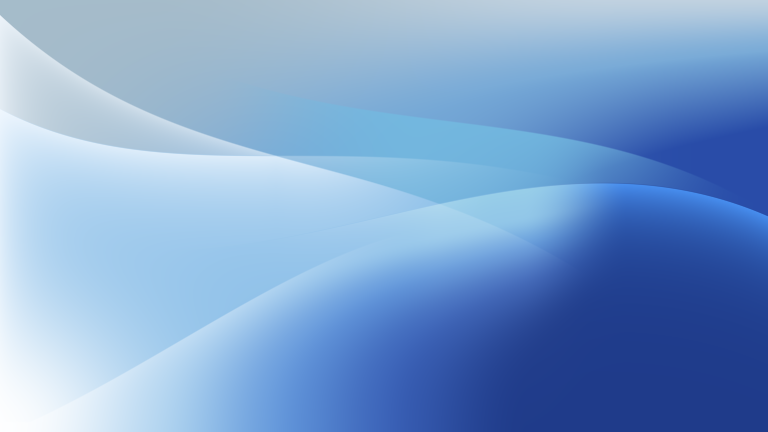
This background is drawn by a Shadertoy shader. Its source:

```glsl
const vec3 GREY_SKY  = vec3(0.66, 0.74, 0.79);
const vec3 PALE_SKY  = vec3(0.77, 0.83, 0.88);
const vec3 MID_SKY   = vec3(0.46, 0.66, 0.84);
const vec3 DEEP_SKY  = vec3(0.16, 0.30, 0.66);
const vec3 CYAN      = vec3(0.45, 0.73, 0.88);
const vec3 PALE_CYAN = vec3(0.62, 0.84, 0.91);
const vec3 AZURE     = vec3(0.28, 0.56, 0.94);
const vec3 LIGHT     = vec3(0.55, 0.75, 0.91);
const vec3 BLUE      = vec3(0.36, 0.57, 0.85);
const vec3 ROYAL     = vec3(0.22, 0.37, 0.71);
const vec3 NAVY      = vec3(0.12, 0.23, 0.54);
const vec3 WHITE     = vec3(0.96, 0.98, 1.00);
const float GLOW_REACH = 0.12;   // depth of the light under the main folds
const float RIM_REACH  = 0.09;   // depth of the light under the right crest

// Smooth curve through five evenly spaced heights, by forward differences
float curve(float x, float start, float end, float h0, vec4 h) {
    float t = 4.0 * clamp((x - start) / (end - start), 0.0, 1.0);
    vec4 d1 = h - vec4(h0, h.xyz);
    vec3 d2 = d1.yzw - d1.xyz;
    vec2 d3 = d2.yz - d2.xy;
    float d4 = d3.y - d3.x;
    return h0 + t * (d1.x + (t - 1.0) / 2.0 * (d2.x
         + (t - 2.0) / 3.0 * (d3.x + (t - 3.0) / 4.0 * d4)));
}

// Antialiased coverage of the area under a curve
float cover(float depth) {
    float pixel = 1.0 / iResolution.y;
    return smoothstep(-pixel, pixel, depth);
}

// Light that starts at a curve and fades below it
float glow(float depth, float reach) {
    return cover(depth) * exp(-max(depth, 0.0) / reach);
}

float fadeOut(float a, float b, float x) {
    return 1.0 - smoothstep(a, b, x);
}

vec3 skyColor(vec2 p) {
    float fall = (1.0 - p.y) * 8.5 * pow(p.x, 1.2);
    vec3 top = mix(GREY_SKY, PALE_SKY, smoothstep(0.2, 0.8, p.x));
    vec3 sky = mix(top, MID_SKY, smoothstep(-0.2, 1.2, fall));
    float deep = clamp((fall - 1.0) / 1.5, 0.0, 1.0);
    return mix(sky, DEEP_SKY, deep * smoothstep(0.45, 0.9, p.x));
}

vec3 seaColor(vec2 p) {
    float q = 7.0 * p.x - 1.6 - 27.0 * p.y * p.y * p.y;
    vec3 sea = mix(LIGHT, BLUE, smoothstep(-0.2, 1.2, q));
    sea = mix(sea, ROYAL, smoothstep(0.8, 2.2, q));
    return mix(sea, NAVY, smoothstep(1.8, 3.2, q));
}

void mainImage(out vec4 fragColor, in vec2 fragCoord) {
    vec2 p = fragCoord / iResolution.xy;
    float x = p.x;

    // Depth below each fold
    float sweep = curve(x, 0.0, 0.781, 0.965, vec4(0.738, 0.624, 0.519, 0.343)) - p.y;
    float arch  = curve(x, 0.0, 0.781, 0.748, vec4(0.650, 0.639, 0.626, 0.565)) - p.y;
    float veil  = curve(x, 0.26, 1.0, 0.843, vec4(0.755, 0.709, 0.648, 0.507)) - p.y;
    float crest = curve(x, 0.193, 1.0, 0.421, vec4(0.458, 0.537, 0.576, 0.500)) - p.y;
    float swell = curve(x, 0.039, 0.56, 0.023, vec4(0.144, 0.278, 0.398, 0.472)) - p.y;

    // Sky and its cyan veil
    vec3 color = skyColor(p);
    float veilFade = smoothstep(0.27, 0.55, x) * fadeOut(0.68, 0.98, x);
    float veilReach = mix(1.2, 0.16, smoothstep(0.6, 0.8, x));
    color = mix(color, CYAN, 0.85 * veilFade * glow(veil, veilReach));

    // Thin light wedges between the upper folds
    color = mix(color, WHITE, 0.30 * glow(arch, 0.08) * fadeOut(0.4, 0.76, x));
    float wedge = 0.15 * cover(sweep) + 0.45 * glow(sweep, 0.045);
    color = mix(color, WHITE, wedge * fadeOut(0.45, 0.6, x));

    // Pale body under both folds
    float inner = min(sweep, arch);
    vec3 sea = seaColor(p);
    vec3 body = mix(sea, WHITE, 0.78 * glow(inner, GLOW_REACH) * fadeOut(0.33, 0.62, x));
    color = mix(color, body, cover(inner));

    // Deep water under the crest, with a rim that turns from cyan to azure
    float right = smoothstep(0.68, 0.82, x);
    vec3 deep = mix(sea, mix(NAVY, AZURE, glow(crest, RIM_REACH)), right);
    float rim = smoothstep(0.45, 0.62, x) * (1.0 - right);
    deep = mix(deep, PALE_CYAN, 0.65 * rim * glow(crest, 0.10));
    float haze = smoothstep(0.2, 0.5, x) * fadeOut(0.5, 0.65, x);
    deep = mix(deep, WHITE, 0.25 * haze * glow(crest, 0.08));
    deep = mix(deep, WHITE, 0.16 * glow(sweep, 0.12) * smoothstep(0.5, 0.58, x) * fadeOut(0.6, 0.77, x));
    color = mix(color, deep, cover(crest) * smoothstep(0.2, 0.5, x));

    // Lower swell
    color = mix(color, WHITE, 0.42 * glow(swell, 0.10) * fadeOut(0.25, 0.55, x));

    // Light from the left side and the lower corner
    color = mix(color, WHITE, 0.75 * exp(-x / 0.045) * cover(sweep));
    vec2 corner = p / vec2(0.19, 0.30);
    color = mix(color, vec3(1.0), 0.95 * exp(-dot(corner, corner)));

    fragColor = vec4(color, 1.0);
}
```
